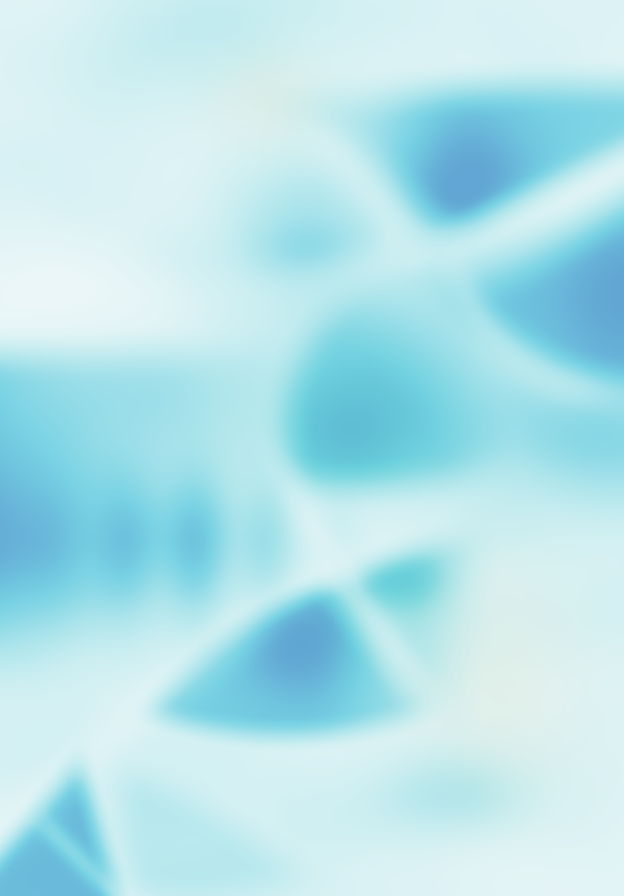
Give the GLSL for this background, as a WebGL 1 fragment shader.

```glsl
precision highp float;
// Blurred aqua leaves and pale light streaks over a soft white haze.
uniform vec2 u_resolution;

float hash(float n) {
  return fract(sin(n * 12.9898) * 43758.5453);
}

// Soft elliptical spot, 1 at its centre.
float glow(vec2 p, vec2 centre, vec2 radius) {
  vec2 q = (p - centre) / radius;
  return exp(-dot(q, q));
}

// x: signed distance left of the bowed line a-b, y: position along it.
vec2 bowed(vec2 p, vec2 a, vec2 b, float bow) {
  vec2 along = normalize(b - a);
  vec2 q = p - a;
  float t = dot(q, along) / length(b - a);
  float u = clamp(t, -0.3, 1.3);
  return vec2(along.x * q.y - along.y * q.x - 4.0 * bow * u * (1.0 - u), t);
}

float side(vec2 p, vec2 a, vec2 b, float bow, float blur) {
  return smoothstep(-blur, blur, bowed(p, a, b, bow).x);
}

// Three-cornered leaf, counterclockwise; negative bows bulge outwards.
float leaf(vec2 p, vec2 a, vec2 b, vec2 c, vec3 bow, vec3 blur) {
  return side(p, a, b, bow.x, blur.x) * side(p, b, c, bow.y, blur.y)
       * side(p, c, a, bow.z, blur.z);
}

// Narrow band of light that fades at both ends.
float streak(vec2 p, vec2 a, vec2 b, float bow, float width) {
  vec2 s = bowed(p, a, b, bow);
  float ends = smoothstep(-0.1, 0.3, s.y) * smoothstep(1.1, 0.7, s.y);
  return ends * exp(-s.x * s.x / (width * width));
}

float layeredSines(vec2 p) {
  float sum = 0.0;
  float gain = 0.5;
  for (int i = 0; i < 4; i++) {
    sum += gain * sin(p.x + 1.3 * sin(p.y)) * cos(0.8 * p.y + 0.5);
    p = mat2(1.4, 0.9, -0.9, 1.4) * p + 1.7;
    gain *= 0.5;
  }
  return sum;
}

float scatteredGlows(vec2 p) {
  float sum = 0.0;
  for (int i = 0; i < 12; i++) {
    float n = float(i) + 1.0;
    vec2 centre = vec2(0.7 * hash(n), hash(n + 31.0));
    sum += glow(p, centre, vec2(0.09, 0.05) * (0.6 + hash(n + 67.0)));
  }
  return sum;
}

// Pale haze, the wash at the left and its upright folds.
float hazeDepth(vec2 p) {
  float d = 0.11 + 0.08 * layeredSines(p * vec2(7.0, 10.0));
  d += 0.06 * scatteredGlows(p);
  d -= 0.10 * glow(p, vec2(0.10, 0.68), vec2(0.24, 0.06));
  d += 0.30 * glow(p, vec2(0.50, 0.62), vec2(0.20, 0.17));
  d += 0.15 * glow(p, vec2(0.30, 1.0), vec2(0.16, 0.06));
  d += 0.38 * glow(p, vec2(0.70, 0.51), vec2(0.12, 0.07));
  d += 0.26 * glow(p, vec2(0.34, 0.75), vec2(0.08, 0.08));
  d += 0.14 * glow(p, vec2(0.34, 0.72), vec2(0.06, 0.03));
  d += 0.26 * glow(p, vec2(0.50, 0.11), vec2(0.09, 0.05));
  float wash = smoothstep(0.20, 0.40, p.y) * smoothstep(0.64, 0.57, p.y);
  d += wash * (0.21 * smoothstep(0.36, 0.16, p.x) + 0.28 * exp(-p.x * 9.0));
  d += 0.34 * glow(p, vec2(0.0, 0.40), vec2(0.12, 0.13));
  float folds = 0.75 + 0.25 * cos(74.0 * (p.x - 0.135));
  return d + 0.42 * folds * glow(p, vec2(0.22, 0.39), vec2(0.13, 0.075));
}

float leafDepth(vec2 p) {
  float upper = leaf(p, vec2(0.495, 0.733), vec2(0.83, 0.90), vec2(0.33, 0.885), vec3(0.0, -0.01, 0.0), vec3(0.026, 0.034, 0.045));
  float right = leaf(p, vec2(0.51, 0.67), vec2(0.74, 0.57), vec2(0.78, 0.84), vec3(-0.03, 0.0, 0.01), vec3(0.036, 0.04, 0.04));
  float middle = leaf(p, vec2(0.33, 0.462), vec2(0.54, 0.475), vec2(0.38, 0.66), vec3(-0.01, -0.03, -0.03), vec3(0.034, 0.06, 0.034));
  float lower = leaf(p, vec2(0.165, 0.206), vec2(0.475, 0.206), vec2(0.371, 0.35), vec3(-0.026, 0.0, -0.016), vec3(0.022, 0.034, 0.02));
  float small = leaf(p, vec2(0.38, 0.345), vec2(0.49, 0.215), vec2(0.52, 0.40), vec3(0.0, 0.0, -0.01), vec3(0.026, 0.05, 0.026));
  float corner = leaf(p, vec2(-0.10, -0.07), vec2(0.15, -0.07), vec2(0.088, 0.15), vec3(0.0), vec3(0.02));
  float faint = leaf(p, vec2(0.15, 0.0), vec2(0.34, 0.02), vec2(0.14, 0.14), vec3(-0.01), vec3(0.03));
  float d = upper * (0.20 + 0.32 * smoothstep(0.38, 0.54, p.x) + 0.45 * glow(p, vec2(0.515, 0.785), vec2(0.08, 0.09)));
  d += right * (0.32 + 0.55 * glow(p, vec2(0.71, 0.67), vec2(0.10, 0.11)));
  d += middle * (0.28 + 0.22 * glow(p, vec2(0.38, 0.51), vec2(0.09, 0.07)));
  d += 0.17 * faint + 0.74 * corner;
  d += lower * (0.36 + 0.20 * smoothstep(0.46, 0.34, p.x) + 0.42 * glow(p, vec2(0.335, 0.29), vec2(0.07, 0.07)));
  return d + small * (0.25 + 0.34 * glow(p, vec2(0.44, 0.355), vec2(0.07, 0.035)));
}

float lightStreaks(vec2 p) {
  float s = streak(p, vec2(-0.08, -0.02), vec2(0.42, 0.39), 0.025, 0.026);
  s += streak(p, vec2(0.30, 0.50), vec2(0.50, 0.20), -0.01, 0.018);
  s += streak(p, vec2(0.33, 0.87), vec2(0.47, 0.71), 0.01, 0.022);
  s += streak(p, vec2(0.30, 0.67), vec2(0.80, 0.87), -0.015, 0.028);
  s += streak(p, vec2(0.50, 0.72), vec2(0.72, 0.56), -0.05, 0.022);
  return min(s + streak(p, vec2(0.03, 0.10), vec2(0.16, -0.03), 0.0, 0.012), 1.0);
}

// Near white, through aqua, to clear blue.
vec3 waterColour(float d) {
  vec3 colour = mix(vec3(0.94, 0.97, 0.975), vec3(0.75, 0.92, 0.935), smoothstep(-0.05, 0.36, d));
  colour = mix(colour, vec3(0.46, 0.82, 0.89), smoothstep(0.22, 0.76, d));
  return mix(colour, vec3(0.38, 0.65, 0.83), smoothstep(0.62, 1.10, d));
}

void main() {
  vec2 p = gl_FragCoord.xy / u_resolution.y;
  float depth = (hazeDepth(p) + leafDepth(p)) * (1.0 - 0.32 * lightStreaks(p));
  vec3 colour = waterColour(depth);
  // Teal in the middle, cream in the palest parts.
  float teal = glow(p, vec2(0.39, 0.52), vec2(0.12, 0.10)) + glow(p, vec2(0.45, 0.33), vec2(0.08, 0.08));
  colour += vec3(-0.05, 0.0, -0.03) * teal * smoothstep(0.2, 0.6, depth);
  float cream = glow(p, vec2(0.56, 0.24), vec2(0.09, 0.13)) + glow(p, vec2(0.30, 0.89), vec2(0.06, 0.05));
  colour += vec3(0.02, -0.01, -0.04) * cream;
  gl_FragColor = vec4(clamp(colour, 0.0, 1.0), 1.0);
}
```
